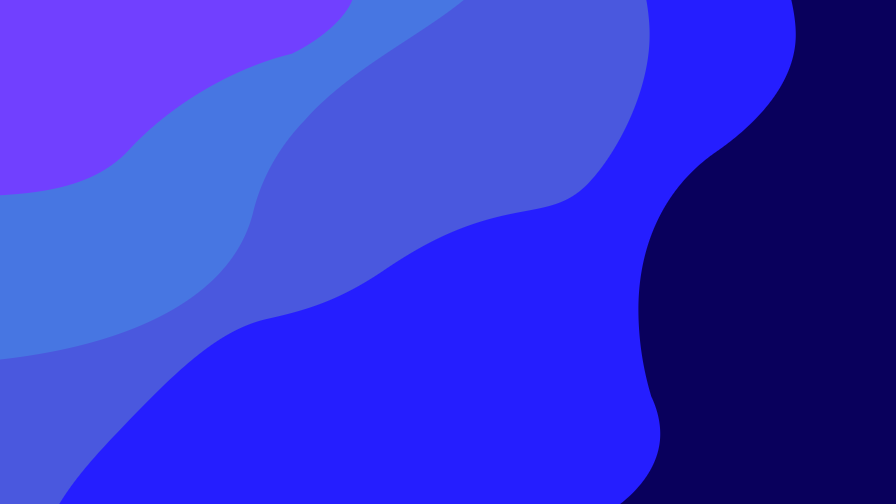
A WebGL 1 fragment shader for this background:

```glsl
precision highp float;

uniform vec2 u_resolution;

const vec2 CANVAS = vec2(16.0, 9.0);

const vec3 NAVY = vec3(0.035, 0.0, 0.36);
const vec3 BLUE = vec3(0.145, 0.118, 1.0);
const vec3 PERIWINKLE = vec3(0.29, 0.345, 0.87);
const vec3 SKY = vec3(0.28, 0.463, 0.885);
const vec3 VIOLET = vec3(0.443, 0.25, 1.0);

vec2 bezier(vec2 a, vec2 b, vec2 c, vec2 d, float t) {
  float s = 1.0 - t;
  return s * s * s * a + 3.0 * s * t * (s * b + t * c) + t * t * t * d;
}

vec2 bezierTangent(vec2 a, vec2 b, vec2 c, vec2 d, float t) {
  float s = 1.0 - t;
  return s * s * (b - a) + 2.0 * s * t * (c - b) + t * t * (d - c);
}

// Signed distance to a descending curve, positive on its left.
// Outside the height span of the curve, the given side is kept.
float curveSide(float side, vec2 p, vec2 a, vec2 b, vec2 c, vec2 d) {
  if (p.y > a.y || p.y <= d.y) return side;
  float t = 0.5;
  float stride = 0.25;
  for (int i = 0; i < 16; i++) {
    t += bezier(a, b, c, d, t).y > p.y ? stride : -stride;
    stride *= 0.5;
  }
  vec2 tangent = bezierTangent(a, b, c, d, t);
  float offset = bezier(a, b, c, d, t).x - p.x;
  return offset * abs(tangent.y) / max(length(tangent), 0.0001);
}

float blueSide(vec2 p) {
  float s = -1.0;
  s = curveSide(s, p, vec2(14.08, 9.21), vec2(14.15, 8.94), vec2(14.21, 8.65), vec2(14.21, 8.38));
  s = curveSide(s, p, vec2(14.21, 8.38), vec2(14.21, 7.54), vec2(13.54, 6.81), vec2(12.79, 6.29));
  s = curveSide(s, p, vec2(12.79, 6.29), vec2(11.83, 5.63), vec2(11.4, 4.58), vec2(11.4, 3.48));
  s = curveSide(s, p, vec2(11.4, 3.48), vec2(11.4, 2.94), vec2(11.48, 2.42), vec2(11.63, 1.92));
  s = curveSide(s, p, vec2(11.63, 1.92), vec2(11.73, 1.71), vec2(11.79, 1.48), vec2(11.79, 1.25));
  return curveSide(s, p, vec2(11.79, 1.25), vec2(11.79, 0.77), vec2(11.5, 0.29), vec2(10.94, -0.1));
}

float periwinkleSide(vec2 p) {
  float s = -1.0;
  s = curveSide(s, p, vec2(11.5, 9.21), vec2(11.56, 8.94), vec2(11.6, 8.65), vec2(11.6, 8.38));
  s = curveSide(s, p, vec2(11.6, 8.38), vec2(11.6, 7.38), vec2(11.04, 6.33), vec2(10.58, 5.81));
  s = curveSide(s, p, vec2(10.58, 5.81), vec2(10.17, 5.33), vec2(9.77, 5.31), vec2(9.17, 5.19));
  s = curveSide(s, p, vec2(9.17, 5.19), vec2(8.31, 5.02), vec2(7.65, 4.71), vec2(6.88, 4.19));
  s = curveSide(s, p, vec2(6.88, 4.19), vec2(6.06, 3.63), vec2(5.46, 3.46), vec2(4.79, 3.31));
  s = curveSide(s, p, vec2(4.79, 3.31), vec2(3.96, 3.13), vec2(3.25, 2.48), vec2(2.29, 1.48));
  return curveSide(s, p, vec2(2.29, 1.48), vec2(1.79, 0.96), vec2(1.29, 0.44), vec2(0.96, -0.17));
}

float skySide(vec2 p) {
  float s = -1.0;
  s = curveSide(s, p, vec2(8.52, 9.21), vec2(7.71, 8.44), vec2(6.31, 7.85), vec2(5.42, 6.83));
  s = curveSide(s, p, vec2(5.42, 6.83), vec2(4.94, 6.33), vec2(4.65, 5.75), vec2(4.52, 5.21));
  return curveSide(s, p, vec2(4.52, 5.21), vec2(4.13, 3.63), vec2(2.19, 2.75), vec2(-0.42, 2.54));
}

float violetSide(vec2 p) {
  float s = -1.0;
  s = curveSide(s, p, vec2(6.33, 9.21), vec2(6.35, 8.83), vec2(5.81, 8.33), vec2(5.21, 8.04));
  s = curveSide(s, p, vec2(5.21, 8.04), vec2(4.17, 7.79), vec2(3.04, 7.13), vec2(2.29, 6.31));
  return curveSide(s, p, vec2(2.29, 6.31), vec2(1.69, 5.67), vec2(0.75, 5.52), vec2(-0.42, 5.5));
}

vec3 paint(vec3 under, vec3 over, float side, float pixel) {
  return mix(under, over, clamp(side / pixel + 0.5, 0.0, 1.0));
}

void main() {
  vec2 p = gl_FragCoord.xy / u_resolution * CANVAS;
  float pixel = CANVAS.y / u_resolution.y;

  // Flat layers, stacked from the right towards the upper left
  vec3 color = paint(NAVY, BLUE, blueSide(p), pixel);
  color = paint(color, PERIWINKLE, periwinkleSide(p), pixel);
  color = paint(color, SKY, skySide(p), pixel);
  color = paint(color, VIOLET, violetSide(p), pixel);

  gl_FragColor = vec4(color, 1.0);
}
```
